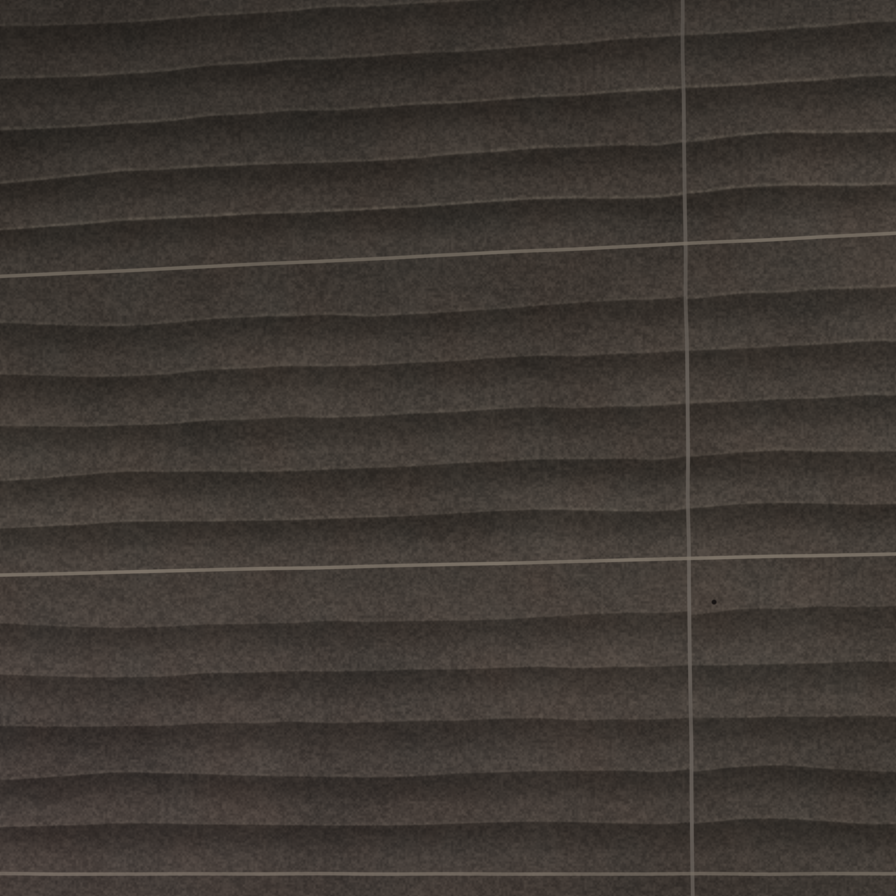
Give the GLSL for this texture, as a three.js fragment shader.

```glsl
// Dark ribbed wall tiles in slight perspective: three rows split by pale grout.
// Each tile carries six wavy bands, lit on the crest and shaded under the next
// ridge; noise adds ridge drift, blotches and fine grain.
varying vec2 vUv;

const vec3 CREST = vec3(0.277, 0.251, 0.228);
const vec3 TROUGH = vec3(0.180, 0.162, 0.144);
const vec3 RIDGE_GLINT = vec3(0.40, 0.37, 0.33);
const vec3 GROUT = vec3(0.48, 0.445, 0.40);
const vec3 SIDE_GROUT = vec3(0.405, 0.38, 0.355);
const vec3 SPECK = vec3(0.06, 0.05, 0.05);

const float BANDS = 6.0;            // bands in each tile
const float FIRST_JOINT = 0.0247;   // height of the lowest level joint
const float ROW_LEFT = 0.3333;      // row height at the left edge
const float ROW_GROWTH = 0.0241;    // extra row height at the right edge
const float JOINT_X = 0.7735;       // upright joint at the bottom
const float JOINT_LEAN = 0.012;     // its shift to the left at the top
const float GROUT_HALF = 0.0009;
const float EDGE_SOFT = 0.0021;
const float DRIFT = 0.26;           // ridge waviness, in bands
const float GRAIN = 0.42;
const float BLOTCH = 0.23;
const vec2 SPECK_AT = vec2(0.797, 0.328);

float hash(vec2 p) {
  vec3 q = fract(vec3(p.xyx) * 0.1031);
  q += dot(q, q.yzx + 33.33);
  return fract((q.x + q.y) * q.z);
}

float noise(vec2 p) {
  vec2 i = floor(p);
  vec2 f = fract(p);
  f = f * f * (3.0 - 2.0 * f);
  return mix(mix(hash(i), hash(i + vec2(1.0, 0.0)), f.x),
             mix(hash(i + vec2(0.0, 1.0)), hash(i + vec2(1.0, 1.0)), f.x), f.y);
}

float fbm(vec2 p) {
  float sum = 0.0;
  float gain = 0.5;
  for (int i = 0; i < 4; i++) {
    sum += gain * noise(p);
    p = p * 2.03 + 17.3;
    gain *= 0.5;
  }
  return sum / 0.9375;
}

float lineMask(float dist, float halfWidth) {
  return 1.0 - smoothstep(halfWidth, halfWidth + EDGE_SOFT, abs(dist));
}

void main() {
  vec2 uv = vUv;

  // Tile layout
  float rowHeight = ROW_LEFT + ROW_GROWTH * uv.x;
  float row = (uv.y - FIRST_JOINT) / rowHeight;
  float rowId = floor(row);
  float rise = fract(row);
  float sideDist = uv.x - JOINT_X + JOINT_LEAN * uv.y;
  float column = step(0.0, sideDist);

  // Ridge drift, mostly shared by the rows and still at the joints
  vec2 wavePos = vec2(uv.x * 7.0 + column * 31.0, rise * 3.5 + 5.0);
  float wave = 0.55 * noise(wavePos) + 0.25 * noise(wavePos + vec2(40.0, rowId * 13.0 + 60.0))
             + 0.2 * noise(wavePos * vec2(3.1, 1.0) + 90.0) - 0.5;
  float calm = smoothstep(0.0, 0.13, rise) * (1.0 - smoothstep(0.87, 1.0, rise));
  float band = rise * BANDS + DRIFT * wave * calm;
  float phase = fract(band);

  // Shading below each ridge, weak in the band under a joint
  float shade = smoothstep(0.15, 0.93, phase) * (1.0 - smoothstep(0.95, 1.0, phase));
  shade *= mix(1.0, 0.4, smoothstep(4.98, 5.02, band));
  vec3 color = mix(CREST, TROUGH, 0.08 + 0.8 * shade * mix(1.0, 0.82, rise));

  // Thin glints on the ridges, clearer towards the top
  float ridgeDist = 0.5 - abs(phase - 0.5);
  float inner = step(0.5, min(band, BANDS - band));
  float glint = exp(-pow(ridgeDist / 0.036, 2.0)) * inner;
  glint *= mix(0.16, 0.55, smoothstep(0.3, 0.9, uv.y)) * (1.0 - 0.5 * rise);
  glint *= 0.6 + 0.7 * noise(vec2(uv.x * 12.0, floor(band + 0.5) + rowId * 7.0));
  color = mix(color, RIDGE_GLINT, glint);

  // Blotches and grain
  float blotch = fbm(uv * vec2(8.0, 12.0) + 3.0) - 0.5;
  float grain = 0.5 * noise(uv * vec2(220.0, 260.0)) + 0.5 * noise(uv * 430.0 + 50.0) - 0.5;
  color *= 1.0 + BLOTCH * blotch + GRAIN * grain;
  color += vec3(0.006, -0.002, -0.004) * (fbm(uv * 20.0 + 70.0) - 0.5) * 2.0;

  // Grout joints, continuous with slightly uneven paleness
  float nearJoint = floor(row + 0.5);
  float jitter = 0.0008 * (noise(vec2(uv.x * 14.0, nearJoint * 5.0)) - 0.5);
  float levelDist = (row - nearJoint) * rowHeight + jitter;
  float levelWear = 0.76 + 0.2 * noise(vec2(uv.x * 20.0, nearJoint * 9.0));
  levelWear *= mix(0.85, 1.0, smoothstep(0.0, 0.3, uv.y));
  float sideWear = 0.66 + 0.28 * noise(vec2(4.0, uv.y * 24.0));
  float sideJitter = 0.0012 * (noise(vec2(8.0, uv.y * 18.0)) - 0.5);
  color = mix(color, SIDE_GROUT, sideWear * lineMask(sideDist + sideJitter, GROUT_HALF * 1.2));
  color = mix(color, GROUT, levelWear * lineMask(levelDist, GROUT_HALF));

  // Uneven light, dim in the upper left, and a cooler tint at the lower left
  float dim = 0.24 * smoothstep(0.3, 1.0, uv.y) * (1.0 - 0.8 * uv.x);
  dim += 0.07 * smoothstep(0.8, 1.0, uv.y) + 0.08 * (1.0 - smoothstep(0.0, 0.25, uv.y)) * uv.x;
  color *= 1.05 - dim;
  color += vec3(0.004, -0.002, 0.006) * (1.0 - uv.x) * (1.0 - smoothstep(0.1, 0.5, uv.y));

  // Single pit in the surface
  float pit = 1.0 - smoothstep(0.0015, 0.0038, length(uv - SPECK_AT));
  gl_FragColor = vec4(mix(color, SPECK, 0.85 * pit), 1.0);
}
```
